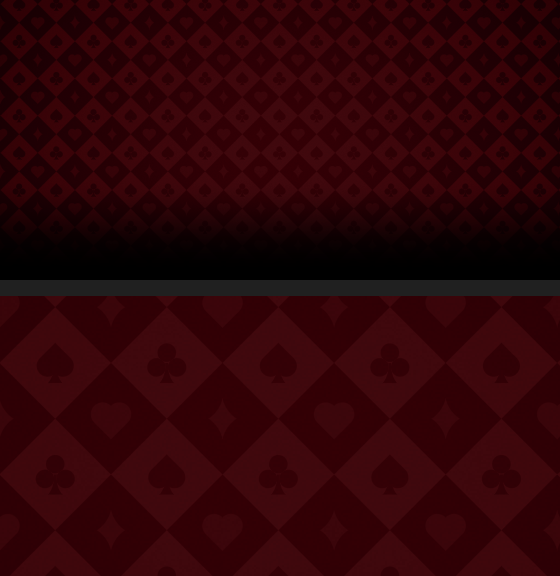
Top: the whole. Bottom: its middle third, enlarged.
A Shadertoy shader for this pattern:

```glsl
// Dark red harlequin lattice with the four card suits: spades and clubs
// alternate in the light diamonds, hearts and small diamonds in the dark ones.
// Suits are distance functions; a central glow and a floor fade light them.
#define CELL 0.1328
#define CENTER vec2(0.998, 0.587)
#define GLOW_CENTER vec2(1.0, 0.49)
#define GLOW_SIZE vec2(0.78, 0.62)
#define FADE_TOP 0.36
#define GRAIN 0.006
#define LIGHT_EDGE vec3(0.215, 0.0, 0.018)
#define LIGHT_CORE vec3(0.25, 0.032, 0.052)
#define DARK_EDGE vec3(0.095, 0.0, 0.013)
#define DARK_CORE vec3(0.2, 0.0, 0.02)

float hash(vec2 p) {
    return fract(sin(dot(p, vec2(127.1, 311.7))) * 43758.5453);
}

// Unit heart with its tip at the origin
float heartShape(vec2 p) {
    p.x = abs(p.x);
    if (p.x + p.y > 1.0) return length(p - vec2(0.25, 0.75)) - 0.3536;
    vec2 a = p - vec2(0.0, 1.0);
    vec2 b = p - 0.5 * max(p.x + p.y, 0.0);
    return sqrt(min(dot(a, a), dot(b, b))) * sign(p.x - p.y);
}

// Flared foot shared by spade and club
float stem(vec2 p) {
    float t = clamp(-p.y / 0.18, 0.0, 1.0);
    float halfWidth = 0.014 + 0.05 * t * t * t;
    return max(abs(p.x) - halfWidth, max(p.y, -0.18 - p.y));
}

float heart(vec2 p) {
    return 0.3 * heartShape((p + vec2(0.0, 0.185)) / 0.3);
}

float spade(vec2 p) {
    float leaf = 0.275 * heartShape(vec2(p.x, 0.18 - p.y) / 0.275);
    return min(leaf, stem(p));
}

float club(vec2 p) {
    float top = length(p - vec2(0.0, 0.092)) - 0.083;
    float side = length(vec2(abs(p.x), p.y) - vec2(0.092, -0.04)) - 0.083;
    return min(min(top, side), stem(p));
}

// Diamond with sides bowed inwards by circular arcs
float diamond(vec2 p) {
    p = abs(p);
    float arc = 0.3 - length(p - vec2(0.292, 0.25));
    return max(arc, max(p.x - 0.125, p.y - 0.18));
}

float coverage(float d, float blur) {
    return 1.0 - smoothstep(-blur, blur, d);
}

bool isOdd(vec2 id) {
    return mod(id.x + id.y, 2.0) > 0.5;
}

void mainImage(out vec4 fragColor, in vec2 fragCoord) {
    vec2 p = fragCoord / iResolution.y;
    vec2 u = (p - CENTER) / CELL;
    float blur = 0.75 / (iResolution.y * CELL);

    // Two interleaved lattices of diamonds
    vec2 lightId = floor(u + 0.5);
    vec2 darkId = floor(u + 1.0);
    vec2 lightPos = u - lightId;
    vec2 darkPos = u - darkId + 0.5;
    float tile = (abs(lightPos.x) + abs(lightPos.y) - 0.5) * 0.7071;
    float lightMask = coverage(tile, blur);

    // Suits alternate like a chessboard
    float blackSuit = isOdd(lightId) ? club(lightPos) : spade(lightPos);
    float redSuit = isOdd(darkId) ? heart(darkPos) : diamond(darkPos);

    // Colours warm up towards the middle
    vec2 g = (p - GLOW_CENTER) / GLOW_SIZE;
    float glow = exp(-dot(g, g));
    vec3 light = mix(LIGHT_EDGE, LIGHT_CORE, glow);
    vec3 dark = mix(DARK_EDGE, DARK_CORE, glow);
    vec3 lightTile = mix(light, mix(dark, light, 0.1), coverage(blackSuit, blur));
    vec3 darkTile = mix(dark, mix(dark, light, 0.7), coverage(redSuit, blur));
    vec3 color = mix(darkTile, lightTile, lightMask);

    // Fine grain, dim corners and the fade to black below
    color *= 1.0 + GRAIN * 8.0 * (hash(floor(p * 384.0)) - 0.5);
    color *= 1.0 - 0.22 * smoothstep(0.8, 2.6, dot(g, g));
    color *= smoothstep(0.03, FADE_TOP, p.y);
    fragColor = vec4(color, 1.0);
}
```
